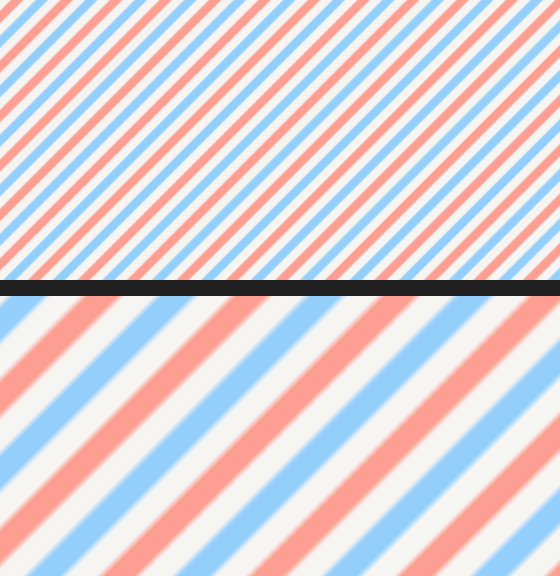
Top: the whole. Bottom: its middle third, enlarged.
A Shadertoy shader for this pattern:

```glsl
#define PERIODS_PER_HEIGHT 8.0
#define STRIPE_SHARE 0.25
#define EDGE_SOFTNESS 0.0052
#define PAPER_COLOR vec3(0.97, 0.96, 0.95)
#define BLUE_COLOR vec3(0.58, 0.81, 0.99)
#define CORAL_COLOR vec3(0.99, 0.62, 0.57)

// Coverage of a repeating stripe; center and softness are in periods
float stripe(float phase, float center, float softness) {
    float dist = abs(fract(phase - center + 0.5) - 0.5) - 0.5 * STRIPE_SHARE;
    return 1.0 - smoothstep(-softness, softness, dist);
}

void mainImage(out vec4 fragColor, in vec2 fragCoord) {
    // Canvas height is one unit; stripes are anchored at the lower right corner
    vec2 fromCorner = vec2(iResolution.x - fragCoord.x, fragCoord.y) / iResolution.y;
    float across = dot(fromCorner, vec2(inversesqrt(2.0)));
    float phase = across * PERIODS_PER_HEIGHT;

    // Half width of the edge blend, never thinner than a pixel
    float softness = max(EDGE_SOFTNESS, 1.0 / iResolution.y) * PERIODS_PER_HEIGHT;

    // Blue and coral alternate, separated by equal paper gaps
    float blueCenter = 0.5 * STRIPE_SHARE;
    vec3 color = PAPER_COLOR;
    color = mix(color, BLUE_COLOR, stripe(phase, blueCenter, softness));
    color = mix(color, CORAL_COLOR, stripe(phase, blueCenter + 0.5, softness));
    fragColor = vec4(color, 1.0);
}
```
